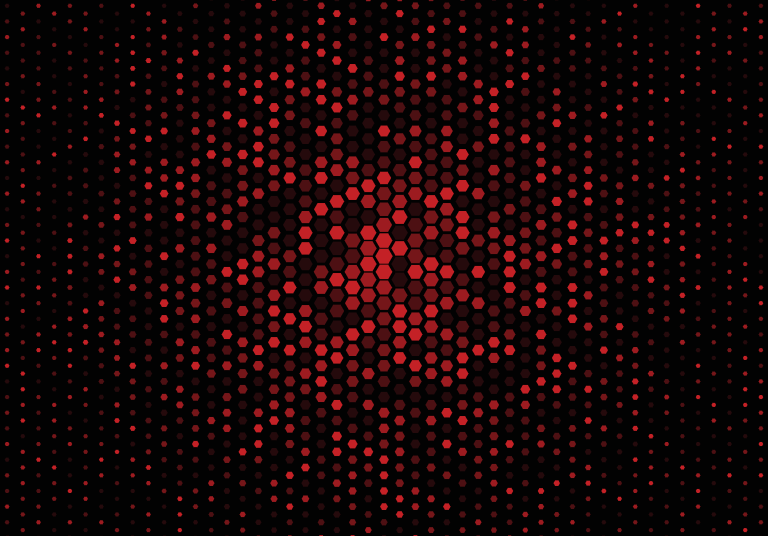
This background is drawn by a WebGL 1 fragment shader. Its source:

```glsl
precision highp float;

uniform vec2 u_resolution;

float hash(vec2 p) {
    return fract(sin(dot(p, vec2(127.1, 311.7))) * 43758.55);
}

// Flat-topped hexagon, sized by its apothem
float hexagon(vec2 p, float apothem) {
    p = abs(p);
    return max(p.y, 0.866 * p.x + 0.5 * p.y) - apothem;
}

float segment(vec2 p, vec2 a, vec2 b) {
    vec2 ab = b - a;
    return length(p - a - ab * clamp(dot(p - a, ab) / dot(ab, ab), 0.0, 1.0));
}

// Brightness step from 0 to 4: random, with a lit core of crossing lines
float cellLevel(vec2 id) {
    float level = floor(5.0 * pow(hash(id + 17.0), 1.3));
    float core = segment(id, vec2(0.0, -1.0), vec2(0.0, 1.0));
    core = min(core, segment(id, vec2(-1.0, 1.5), vec2(1.0, 0.5)));
    core = min(core, segment(id, vec2(2.0, -1.0), vec2(3.0, -0.5)));
    if (abs(id.x) < 0.5 && abs(id.y) < 3.5) level = 5.0 - abs(id.y);
    if (distance(id, vec2(1.0, -0.5)) < 0.1) level = 0.0;
    return core < 0.1 ? 4.0 : level;
}

void main() {
    // Cell units around the brightest hexagon
    vec2 cellSize = vec2(0.0293, 0.0292) * u_resolution.y;
    vec2 p = (gl_FragCoord.xy - vec2(0.5, 0.522) * u_resolution) / cellSize;
    float pixel = 1.0 / cellSize.y;

    vec3 darkRed = vec3(0.145, 0.04, 0.048);
    vec3 brightRed = vec3(0.77, 0.13, 0.15);
    vec3 color = vec3(0.006);

    // Large hexagons reach into the neighbouring columns
    for (int i = -1; i <= 1; i++) {
        float column = floor(p.x + 0.5) + float(i);
        float stagger = 0.5 * mod(column, 2.0);
        vec2 id = vec2(column, floor(p.y - stagger + 0.5) + stagger);

        // Size shrinks outward to small dots
        float apothem = max(0.13, 0.48 - 0.0165 * length(id));
        float cover = clamp(0.5 - hexagon(p - id, apothem) / pixel, 0.0, 1.0);
        color = mix(color, mix(darkRed, brightRed, cellLevel(id) / 4.0), cover);
    }
    gl_FragColor = vec4(color, 1.0);
}
```
